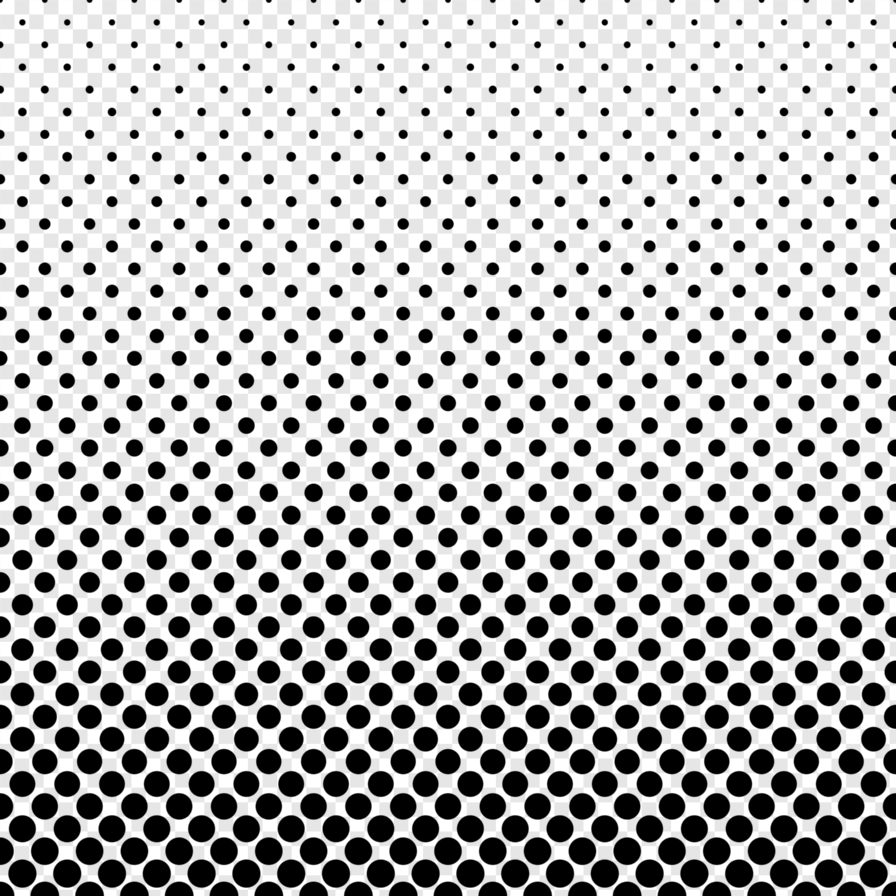
This pattern is drawn by a three.js fragment shader. Its source:

```glsl
// Halftone fade: black dots on a staggered lattice grow from top to bottom
// over a pale checkerboard. Two square lattices, half a cell apart, are
// measured with circle distances; each radius follows its dot centre height.

#define COLUMNS 20.0        // dots across one row
#define RADIUS_TOP 0.0031   // dot radius at the upper edge
#define RADIUS_BOTTOM 0.0160 // dot radius at the lower edge
#define CHECK_SIZE 0.01628  // side of one checker square
#define CHECK_GREY 0.902    // tone of the darker squares
#define EDGE 0.0011         // half width of the smoothed edges

varying vec2 vUv;

// Signed distance to the nearest dot of one square lattice
float latticeDistance(vec2 p, vec2 offset) {
  vec2 center = (floor(p * COLUMNS - offset + 0.5) + offset) / COLUMNS;
  float radius = mix(RADIUS_BOTTOM, RADIUS_TOP, center.y);
  return length(p - center) - radius;
}

// Smooth square wave: -1 on even squares, +1 on odd ones
vec2 squareWave(vec2 p) {
  vec2 cell = p / CHECK_SIZE;
  vec2 toEdge = abs(fract(cell + 0.5) - 0.5) * CHECK_SIZE;
  vec2 side = mod(floor(cell), 2.0) * 2.0 - 1.0;
  return side * smoothstep(0.0, EDGE * 0.7, toEdge);
}

// Checkerboard anchored at the upper left corner
float checkerTone(vec2 p) {
  vec2 wave = squareWave(vec2(p.x, 1.0 - p.y));
  float greyMask = 0.5 - 0.5 * wave.x * wave.y;
  return mix(1.0, CHECK_GREY, greyMask);
}

void main() {
  float dots = min(latticeDistance(vUv, vec2(0.0)),
                   latticeDistance(vUv, vec2(0.5)));
  float ink = 1.0 - smoothstep(-EDGE, EDGE, dots);
  gl_FragColor = vec4(vec3(checkerTone(vUv) * (1.0 - ink)), 1.0);
}
```
